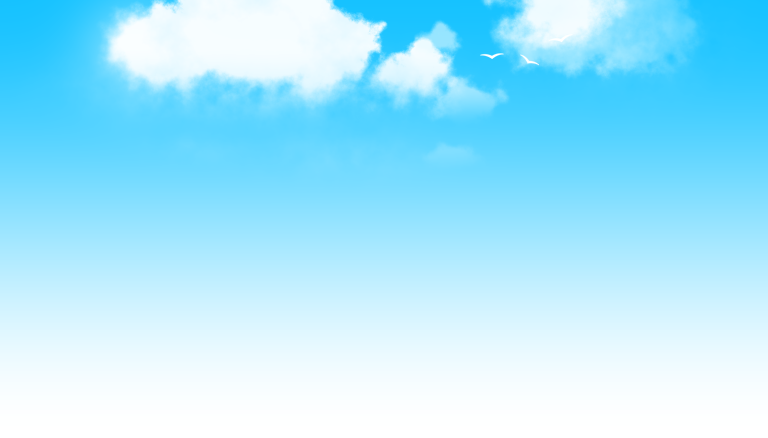
This texture is drawn by a WebGL 1 fragment shader. Its source:

```glsl
precision highp float;
// Bright sky fading to white, with drifting clouds at the top and three small gulls.
uniform vec2 u_resolution;

float hash(vec2 p) {
  p = fract(p * vec2(0.1031, 0.1137));
  p += dot(p, p.yx + 33.33);
  return fract((p.x + p.y) * p.x * 7.31);
}

float noise(vec2 p) {
  vec2 i = floor(p), f = fract(p);
  f = f * f * (3.0 - 2.0 * f);
  return mix(mix(hash(i), hash(i + vec2(1.0, 0.0)), f.x),
             mix(hash(i + vec2(0.0, 1.0)), hash(i + vec2(1.0)), f.x), f.y);
}

float fbm(vec2 p) {
  float sum = 0.0, gain = 0.5;
  for (int i = 0; i < 6; i++) {
    sum += gain * noise(p);
    p = mat2(1.6, 1.2, -1.2, 1.6) * p + 7.3;
    gain *= 0.5;
  }
  return sum;
}

// Approximate inside distance of an ellipse: positive within it.
float lobe(vec2 p, vec2 center, vec2 radius) {
  return (1.0 - length((p - center) / radius)) * min(radius.x, radius.y);
}

// Soft round patch, one at its center.
float haze(vec2 p, vec2 center, vec2 radius) {
  vec2 q = (p - center) / radius;
  return exp(-2.0 * dot(q, q));
}

// Two arched wings with tapering tips.
float bird(vec2 p, vec2 center, float span, float tilt) {
  float c = cos(tilt), s = sin(tilt);
  vec2 q = mat2(c, -s, s, c) * (p - center) / span;
  float x = abs(q.x);
  float arch = 0.12 - 0.65 * x + 0.42 * x * x;
  float thickness = 0.11 * (1.0 - x) + 0.025;
  float aa = 0.8 * 7.68 / (u_resolution.x * span);
  float wing = 1.0 - smoothstep(thickness - aa, thickness + aa, abs(q.y - arch));
  return wing * (1.0 - smoothstep(0.9, 1.05, x));
}

void main() {
  // Canvas is 7.68 units wide; y runs downward from the top edge.
  vec2 p = vec2(gl_FragCoord.x, u_resolution.y - gl_FragCoord.y) * 7.68 / u_resolution.x;
  float height = 7.68 * u_resolution.y / u_resolution.x;

  // Sky gradient
  float fade = smoothstep(-0.05, 1.0, p.y / height);
  vec3 color = mix(vec3(0.08, 0.76, 1.0), vec3(1.0), fade);

  // Noise shared by the clouds
  float coarse = fbm(p * 2.3 + 3.0) - 0.49;
  float fine = fbm(p * 7.0 + 11.0) - 0.49;
  float ragged = 0.34 * coarse + 0.24 * fine;
  float wisp = clamp(0.6 + 1.5 * coarse + 0.9 * fine, 0.0, 1.0);

  // Thin veils around and below the clouds
  float veil = 0.42 * haze(p, vec2(1.35, 0.5), vec2(0.75, 0.75));
  veil += 0.55 * haze(p, vec2(2.7, 0.85), vec2(1.9, 0.42)) * wisp;
  veil += 0.14 * haze(p, vec2(3.5, 1.55), vec2(1.2, 0.3)) * wisp;
  veil += 0.10 * haze(p, vec2(1.9, 1.5), vec2(0.6, 0.2)) * wisp;
  veil += 0.28 * haze(p, vec2(6.3, 0.4), vec2(1.0, 0.6)) * wisp;
  color = mix(color, vec3(1.0), clamp(veil, 0.0, 0.8));

  // Faint lower puffs, crisp above and dissolving below
  float trail = lobe(p, vec2(4.68, 1.0), vec2(0.36, 0.27));
  trail = smoothstep(-0.02, 0.14, trail + ragged) * (1.0 - smoothstep(0.85, 1.3, p.y));
  float puff = lobe(p, vec2(4.52, 1.58), vec2(0.3, 0.17));
  puff = smoothstep(0.0, 0.12, puff + 0.6 * ragged) * (1.0 - smoothstep(1.42, 1.75, p.y));
  color = mix(color, vec3(0.88, 0.97, 1.0), 0.6 * trail + 0.28 * puff);

  // Large cloud
  float body = lobe(p, vec2(1.67, 0.48), vec2(0.66, 0.5));
  body = max(body, lobe(p, vec2(2.5, 0.22), vec2(0.95, 0.7)));
  body = max(body, lobe(p, vec2(3.25, 0.5), vec2(0.62, 0.52)));
  body = max(body, lobe(p, vec2(4.02, 0.78), vec2(0.58, 0.32)));
  float softness = mix(0.07, 0.3, smoothstep(0.5, 1.0, p.y));
  softness = mix(0.3, softness, smoothstep(1.0, 1.7, p.x));
  float cover = smoothstep(-0.3 * softness, softness, body + ragged);
  float shade = smoothstep(0.45, 1.05, p.y) * 0.3 + 0.5 * max(-coarse - 0.3 * fine, 0.0);
  vec3 cloud = mix(vec3(1.0), vec3(0.55, 0.88, 1.0), clamp(shade, 0.0, 1.0));
  color = mix(color, cloud, 0.96 * cover);

  // Right cloud: bright crown over a translucent skirt
  float skirt = lobe(p, vec2(5.75, 0.28), vec2(0.88, 0.5));
  skirt = max(skirt, lobe(p, vec2(6.45, 0.3), vec2(0.65, 0.48)));
  skirt = smoothstep(-0.02, 0.18, skirt + ragged);
  color = mix(color, vec3(0.82, 0.96, 1.0), skirt * (0.32 + 0.38 * wisp)
              * (1.0 - 0.6 * smoothstep(5.8, 7.0, p.x)));
  float crown = lobe(p, vec2(5.53, 0.08), vec2(0.62, 0.36));
  crown = smoothstep(-0.03, 0.2, crown + ragged);
  color = mix(color, vec3(1.0), 0.88 * crown);

  // Small scrap between the clouds
  float scrap = lobe(p, vec2(4.42, 0.42), vec2(0.24, 0.14));
  color = mix(color, vec3(0.9, 0.98, 1.0), 0.6 * smoothstep(0.0, 0.13, scrap + 0.9 * ragged));

  // Gulls
  float gulls = bird(p, vec2(4.92, 0.56), 0.12, -0.05);
  gulls = max(gulls, bird(p, vec2(5.29, 0.61), 0.11, 0.5));
  gulls = max(gulls, bird(p, vec2(5.61, 0.39), 0.125, -0.25));
  gl_FragColor = vec4(mix(color, vec3(1.0), gulls), 1.0);
}
```
